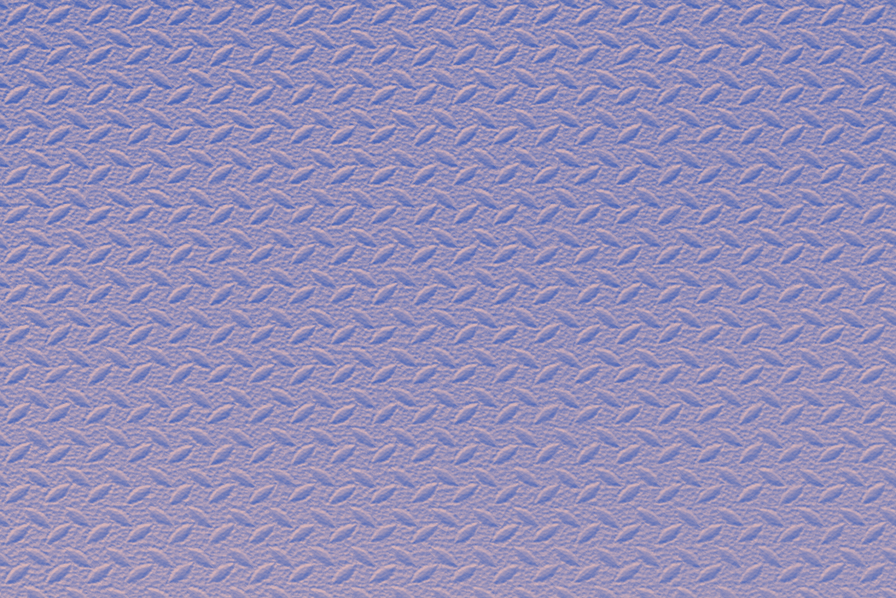
This texture map is drawn by a Shadertoy shader. Its source:

```glsl
// Embossed tread plate: zigzag rows of raised lozenges on a grainy blue and pink surface.

const vec2  REPEATS      = vec2(22.0, 15.0);   // lozenge pairs across and down
const vec2  FALLING_POS  = vec2(0.92, 0.03);   // cell position of "falling" lozenges
const vec2  RISING_POS   = vec2(0.43, 0.62);   // cell position of "rising" lozenges
const float TILT         = 0.64;               // lozenge angle in radians
const float HALF_LENGTH  = 0.34;
const float HALF_WIDTH   = 0.115;
const float EDGE         = 0.04;               // bevel half width
const float MARK_HEIGHT  = 0.028;
const float GROOVE_DEPTH = 0.010;
const vec2  GRAIN        = vec2(7.0, 9.5);     // grains per cell
const float GRAIN_SLOPE  = 0.30;
const float STEP         = 0.025;              // slope sampling distance
const vec2  LIGHT        = vec2(-0.25, 0.97);
const vec3  SHADE_COLOR  = vec3(0.34, 0.43, 0.72);
const vec3  LIT_COLOR    = vec3(0.79, 0.68, 0.73);

vec2 hash2(vec2 p) {
    vec3 q = fract(p.xyx * vec3(0.1031, 0.1030, 0.0973));
    q += dot(q, q.yzx + 33.33);
    return fract((q.xx + q.yz) * q.zy);
}

// Distance to the nearest scattered point
float cellular(vec2 p) {
    vec2 id = floor(p), f = fract(p);
    float nearest = 2.0;
    for (int y = -1; y <= 1; y++)
    for (int x = -1; x <= 1; x++) {
        vec2 o = vec2(x, y);
        vec2 d = o + hash2(id + o) - f;
        nearest = min(nearest, dot(d, d));
    }
    return sqrt(nearest);
}

// Pointed oval formed by two overlapping circles, long axis on x
float lozenge(vec2 p) {
    float radius = (HALF_LENGTH * HALF_LENGTH + HALF_WIDTH * HALF_WIDTH) / (2.0 * HALF_WIDTH);
    return length(vec2(p.x, abs(p.y) + radius - HALF_WIDTH)) - radius;
}

// Distance to one lattice of lozenges, each slightly turned and shifted
float lattice(vec2 p, vec2 pos, float angle) {
    vec2 id = floor(p - pos + 0.5);
    vec2 rnd = hash2(id + pos * 50.0 + 40.0) - 0.5;
    vec2 q = p - pos - id - 0.04 * rnd;
    float a = angle + 0.16 * rnd.x;
    q = mat2(cos(a), -sin(a), sin(a), cos(a)) * q;
    return lozenge(q);
}

float marks(vec2 p) {
    return min(lattice(p, FALLING_POS, -TILT), lattice(p, RISING_POS, TILT));
}

float height(vec2 p) {
    float coarse = cellular(p * GRAIN);
    float fine = cellular(p * GRAIN * 1.9 + 17.0);
    float grain = (coarse + 0.35 * fine) / GRAIN.y;

    // Worn outline, bevel, domed top and surrounding groove
    float d = marks(p) + 0.03 * (coarse - 0.5);
    float inside = smoothstep(EDGE, -EDGE, d);
    float ring = (d - 0.055) / 0.035;
    float relief = MARK_HEIGHT * inside + 0.15 * max(-d, 0.0) - GROOVE_DEPTH * exp(-ring * ring);
    return relief + GRAIN_SLOPE * grain * (1.0 - 0.4 * inside);
}

void mainImage(out vec4 fragColor, in vec2 fragCoord) {
    vec2 uv = fragCoord / iResolution.xy;
    vec2 p = uv * REPEATS;

    // Slope toward the light
    vec2 offset = normalize(LIGHT) * STEP;
    float slope = (height(p - offset) - height(p + offset)) / (2.0 * STEP);

    // Bluer and rougher toward the top, softer and pinker below
    float drift = 0.02 * sin(uv.x * 5.0 + 2.0 * sin(uv.y * 4.0));
    float base = mix(0.63, 0.49, uv.y) + drift;
    float contrast = mix(0.9, 1.2, uv.y) + 0.12 * (0.5 - uv.x);

    float top = smoothstep(0.02, -0.05, marks(p));
    float tone = base + contrast * slope - 0.15 * top;
    fragColor = vec4(mix(SHADE_COLOR, LIT_COLOR, clamp(tone, -0.1, 1.1)), 1.0);
}
```
